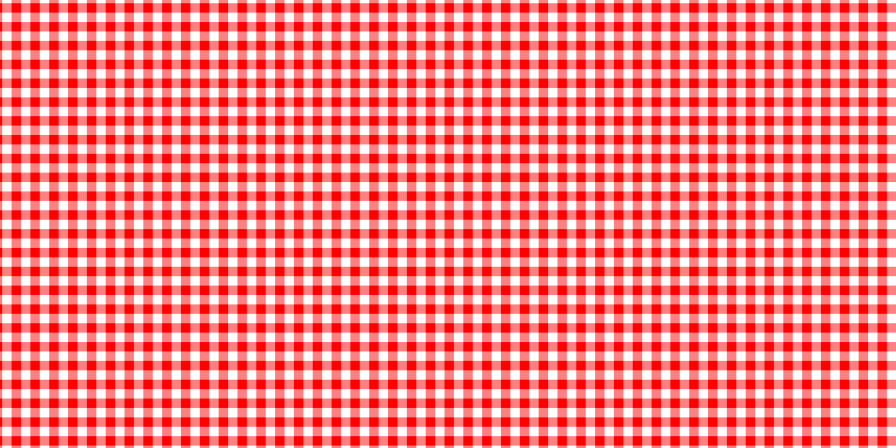
Reproduce this pattern procedurally as a WebGL 1 fragment shader.

```glsl
precision highp float;
// Red and white gingham: two crossing sets of half-strength stripes.

uniform vec2 u_resolution;

const float REPEATS_DOWN = 23.8;                 // repeats per canvas height
const float STRIPE_WIDTH = 0.5;                  // share of one repeat
const vec2 STRIPE_CENTER = vec2(0.864, 0.378);   // stripe middle within a repeat
const vec3 CLOTH_COLOR = vec3(1.0, 1.0, 1.0);
const vec3 DYE_COLOR = vec3(1.0, 0.0, 0.0);
const float STRIPE_STRENGTH = 0.5;               // dye added by each stripe

// Coverage of the vertical (x) and horizontal (y) stripes, edges one pixel soft.
vec2 stripeCoverage(vec2 cell, float pixel) {
  vec2 distToCenter = abs(fract(cell - STRIPE_CENTER + 0.5) - 0.5);
  return clamp((0.5 * STRIPE_WIDTH - distToCenter) / pixel + 0.5, 0.0, 1.0);
}

void main() {
  float pixel = REPEATS_DOWN / u_resolution.y;
  vec2 cell = gl_FragCoord.xy * pixel;

  // Stripes add up, so the crossings reach full dye.
  vec2 stripes = stripeCoverage(cell, pixel);
  float dye = STRIPE_STRENGTH * (stripes.x + stripes.y);

  gl_FragColor = vec4(mix(CLOTH_COLOR, DYE_COLOR, dye), 1.0);
}
```
